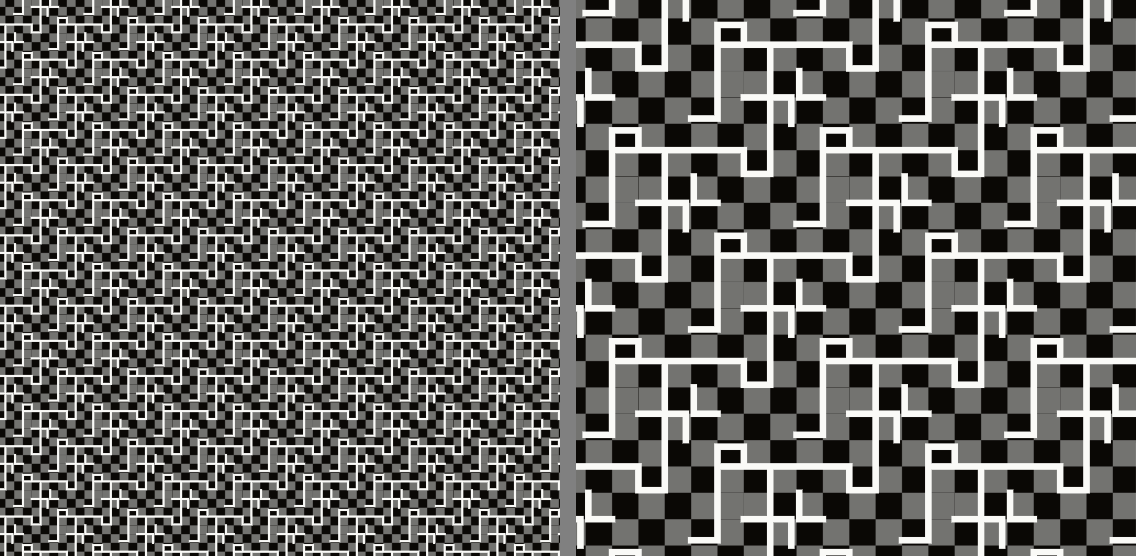
Left: the whole. Right: its middle third, enlarged.
A Shadertoy shader for this pattern:

```glsl
// Woven maze of white bars over a black and grey checkerboard, on a staggered lattice.
#define REPEATS 7.967
#define ORIGIN vec2(0.041, 0.7608)
#define BAR_WIDTH 0.25
#define SOFTNESS 1.2
#define GREY vec3(0.45, 0.45, 0.44)
#define BLACK vec3(0.04, 0.03, 0.02)
#define WHITE vec3(0.98, 0.98, 0.97)

const float PI = 3.14159265;
const float PERIOD = 8.0; // cells in one repeat

// Signed distance to a square-cornered box centred on zero
float boxDistance(vec2 p, vec2 halfSize) {
    vec2 d = abs(p) - halfSize;
    return max(d.x, d.y);
}

// Box repeated on the square lattice and on its half-step diagonal offset
float latticeBox(vec2 p, vec2 center, vec2 halfSize) {
    vec2 q = p - center;
    vec2 main = mod(q + 0.5 * PERIOD, PERIOD) - 0.5 * PERIOD;
    vec2 offset = mod(q, PERIOD) - 0.5 * PERIOD;
    return min(boxDistance(main, halfSize), boxDistance(offset, halfSize));
}

// Axis-aligned bar from a to b
float bar(vec2 p, vec2 a, vec2 b) {
    return latticeBox(p, 0.5 * (a + b), 0.5 * abs(b - a) + 0.5 * BAR_WIDTH);
}

// All bars of one motif, in cells with y pointing down
float mazeDistance(vec2 p) {
    // long beam
    float d = bar(p, vec2(0.0, 0.0), vec2(5.0, 0.0));
    // long post with the hook at its foot
    d = min(d, bar(p, vec2(2.0, 0.0), vec2(2.0, 4.9)));
    d = min(d, bar(p, vec2(1.0, 4.9), vec2(2.0, 4.9)));
    d = min(d, bar(p, vec2(1.0, 4.0), vec2(1.0, 4.9)));
    // left post with its foot
    d = min(d, bar(p, vec2(0.0, -0.75), vec2(0.0, 2.8)));
    d = min(d, bar(p, vec2(-1.0, 2.8), vec2(0.0, 2.8)));
    // small window on the beam
    d = min(d, bar(p, vec2(0.0, -0.75), vec2(1.0, -0.75)));
    d = min(d, bar(p, vec2(1.0, -0.75), vec2(1.0, 0.0)));
    // short arm bending down
    d = min(d, bar(p, vec2(1.0, 2.0), vec2(2.8, 2.0)));
    d = min(d, bar(p, vec2(2.8, 2.0), vec2(2.8, 3.0)));
    // small step
    d = min(d, bar(p, vec2(3.1, 1.0), vec2(3.1, 2.0)));
    d = min(d, bar(p, vec2(3.1, 2.0), vec2(4.0, 2.0)));
    return d;
}

// Coverage of a shape from its signed distance
float coverage(float d, float edge) {
    return 1.0 - smoothstep(-0.5 * edge, 0.5 * edge, d);
}

void mainImage(out vec4 fragColor, in vec2 fragCoord) {
    float cellsAcross = REPEATS * PERIOD;
    vec2 p = (fragCoord / iResolution.x - ORIGIN) * cellsAcross;
    p.y = -p.y;
    float edge = SOFTNESS * cellsAcross / iResolution.x;

    // Checkerboard, with one dark cell per motif merged into its grey neighbour
    vec2 wave = clamp(2.0 * sin(PI * p) / (PI * edge), -1.0, 1.0);
    float grey = 0.5 + 0.5 * wave.x * wave.y;
    grey = max(grey, coverage(latticeBox(p, vec2(0.5, 1.5), vec2(0.5)), edge));
    vec3 color = mix(BLACK, GREY, grey);

    // White maze on top
    color = mix(color, WHITE, coverage(mazeDistance(p), edge));
    fragColor = vec4(color, 1.0);
}
```
